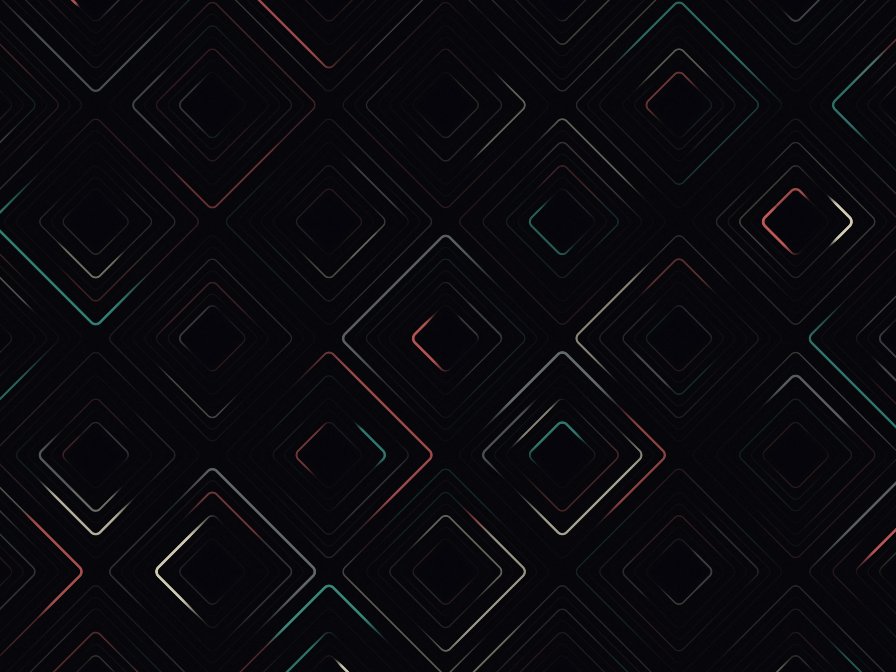
Give the GLSL for this pattern, as a Shadertoy shader.

```glsl
// Nested rounded diamonds on a dark ground, in a diagonal lattice of cells.
// Each ring is a rounded-square distance, lit by a few random arcs that
// taper along its perimeter; faint ghost rings sit between the main ones.

float hash(vec3 p) {
    p = fract(p * vec3(0.1031, 0.1130, 0.0973));
    p += dot(p, p.yzx + 33.33);
    return fract((p.x + p.y) * p.z);
}

// Signed distance to a square of the given half side with rounded corners
float roundedSquare(vec2 p, float halfSide, float radius) {
    vec2 d = abs(p) - halfSide + radius;
    return length(max(d, 0.0)) + min(max(d.x, d.y), 0.0) - radius;
}

vec3 strokeColor(float pick) {
    vec3 grey = vec3(0.36, 0.38, 0.37);
    vec3 red = vec3(0.70, 0.31, 0.28);
    vec3 teal = vec3(0.18, 0.52, 0.45);
    vec3 cream = vec3(0.80, 0.78, 0.66);
    return pick < 0.36 ? grey : pick < 0.62 ? red : pick < 0.82 ? teal : cream;
}

// Light added by one ring: three overlapping arcs, the brightest winning
vec3 ringLight(vec2 q, vec2 cell, float ring, float pixel) {
    bool ghost = mod(ring, 2.0) > 0.5;
    float dist = abs(roundedSquare(q, 0.3 + 0.1 * ring, 0.075));
    float turn = atan(q.y, q.x) / 6.2831853;
    vec3 light = vec3(0.0);

    for (float arc = 0.0; arc < 3.0; arc++) {
        vec3 seed = vec3(cell + 40.0, ring * 5.0 + arc + 1.0);
        float center = hash(seed);
        float reach = mix(0.10, 0.32, hash(seed + 17.3));
        float along = abs(fract(turn - center + 0.5) - 0.5) / reach;
        float taper = 1.0 - smoothstep(0.45, 1.0, along);

        float strength = mix(0.14, 1.0, pow(hash(seed + 41.7), 5.0));
        if (ghost) strength = 0.07 * hash(seed + 41.7);

        // Brighter strokes are wider, and thin out towards their ends
        float halfWidth = mix(0.007, 0.017, strength * taper);
        float line = 1.0 - smoothstep(halfWidth - 0.5 * pixel, halfWidth + 0.5 * pixel, dist);
        vec3 tint = strokeColor(hash(seed + 73.1));
        light = max(light, tint * strength * taper * line);
    }

    // Barely visible full outline under the arcs
    float outline = 1.0 - smoothstep(0.0, 0.008 + 0.5 * pixel, dist);
    return light + outline * (ghost ? 0.006 : 0.022);
}

void mainImage(out vec4 fragColor, in vec2 fragCoord) {
    vec2 p = (fragCoord - 0.5 * iResolution.xy) / iResolution.y + vec2(0.0035);

    // Diagonal lattice: q spans -1 to 1 across each cell
    vec2 lattice = vec2(p.x + p.y, p.y - p.x) / 0.3472;
    vec2 cell = floor(lattice + 0.5);
    vec2 q = 2.0 * (lattice - cell);
    float pixel = 8.146 / iResolution.y;

    // Ground, slightly darker and bluer inside the innermost diamond
    float core = 1.0 - smoothstep(0.2, 0.3, max(abs(q.x), abs(q.y)));
    vec3 color = mix(vec3(0.025, 0.025, 0.043), vec3(0.019, 0.019, 0.042), core);

    for (float ring = 0.0; ring < 7.0; ring++) {
        color += ringLight(q, cell, ring, pixel);
    }

    // Fine grain
    color += (hash(vec3(floor(p * 384.0) + 500.0, 3.0)) - 0.5) * 0.006;
    fragColor = vec4(color, 1.0);
}
```
